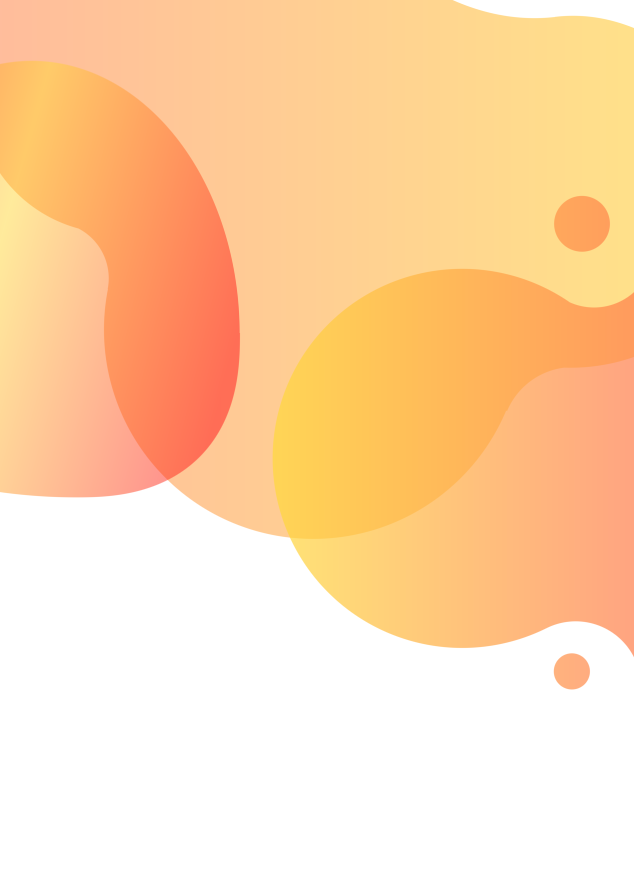
Reproduce this background procedurally as a Shadertoy shader.

```glsl
// Overlapping translucent liquid blobs in warm peach, yellow and coral on white.

float circle(vec2 p, vec2 center, float radius) {
    return length(p - center) - radius;
}

// Signed distance to the line through a and b
float edge(vec2 p, vec2 a, vec2 b) {
    vec2 along = normalize(b - a), q = p - a;
    return along.x * q.y - along.y * q.x;
}

float triangle(vec2 p, vec2 a, vec2 b, vec2 c) {
    float winding = -sign(edge(c, a, b));
    return max(max(winding * edge(p, a, b), winding * edge(p, b, c)),
               winding * edge(p, c, a));
}

// Concave joint: triangle a, b, hollow with a round bite around its last corner
float neck(vec2 p, vec2 a, vec2 b, vec2 hollow, float radius) {
    return max(triangle(p, a, b, hollow), -circle(p, hollow, radius));
}

float peachBlob(vec2 p) {
    vec2 belly = vec2(0.494, 0.520), left = vec2(0.181, 0.148), right = vec2(0.900, 0.277);
    float d = min(p.y - 0.24, triangle(p, belly, left, right));
    d = min(d, circle(p, belly, 0.330));
    d = min(d, circle(p, left, 0.220));
    d = min(d, circle(p, right, 0.303));
    d = min(d, neck(p, belly, left, vec2(0.083, 0.439), 0.0885));
    d = min(d, neck(p, belly, right, vec2(0.904, 0.692), 0.113));

    // Wavy cut along the top right
    vec2 s = p.xx - vec2(0.843, 0.904);
    float top = p.x < 0.875 ? 0.0286 - 1.715 * s.x * s.x : 0.0249 + 2.1 * s.y * s.y;
    return max(d, top - p.y);
}

float yellowBlob(vec2 p) {
    vec2 center = vec2(0.729, 0.723), outside = vec2(1.66, 0.793);
    float d = circle(p, center, 0.299);
    d = min(d, neck(p, center, outside, vec2(0.937, 0.391), 0.094));
    d = min(d, neck(p, center, outside, vec2(0.908, 1.083), 0.103));

    // Two loose droplets
    d = min(d, circle(p, vec2(0.918, 0.353), 0.044));
    return min(d, circle(p, vec2(0.902, 1.059), 0.0285));
}

// Egg: tall ellipse above, squarer rounded base below
float coralBlob(vec2 p) {
    vec2 q = p - vec2(0.050, 0.526);
    if (q.y < 0.0) return (length(q / vec2(0.328, 0.430)) - 1.0) * 0.36;
    q.x -= 0.07;
    float sag = min(q.x, 0.0);
    q = vec2(max(q.x, 0.0), q.y + 0.577 * sag * sag) / 0.2585;
    q = pow(q, vec2(2.45));
    return (pow(q.x + q.y, 1.0 / 2.45) - 1.0) * 0.2585;
}

void mainImage(out vec4 fragColor, in vec2 fragCoord) {
    // Canvas width is one unit, y runs down from the top edge
    vec2 p = vec2(fragCoord.x, iResolution.y - fragCoord.y) / iResolution.x;
    float soft = 0.7 / iResolution.x;
    vec3 color = vec3(1.0);

    vec3 peach = mix(vec3(1.0, 0.74, 0.61), vec3(1.0, 0.88, 0.54), p.x);
    color = mix(color, peach, smoothstep(soft, -soft, peachBlob(p)));

    float across = clamp((p.x - 0.43) / 0.57, 0.0, 1.0);
    vec3 yellow = mix(vec3(1.0, 0.85, 0.23), vec3(1.0, 0.49, 0.29), across);
    color = mix(color, yellow, 0.7 * smoothstep(soft, -soft, yellowBlob(p)));

    // Slanted gradient, brightest along one line
    float slant = abs(dot(p, vec2(0.96, 0.27)) - 0.103) / 0.40;
    vec3 coral = mix(vec3(1.0, 0.84, 0.22), vec3(1.0, 0.07, 0.09), min(slant, 1.0));
    color = mix(color, coral, 0.5 * smoothstep(soft, -soft, coralBlob(p)));

    fragColor = vec4(color, 1.0);
}
```
